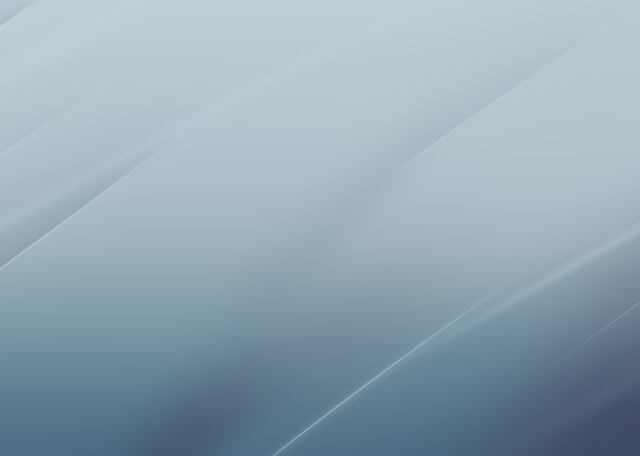
Write a Shadertoy shader that draws this background.

```glsl
// Misty blue-grey backdrop crossed by slanted folds of light.
// A smooth vertical gradient is tinted by soft slanted pools, then each fold
// adds a thin bright crease with a shaded upper side and a lit lower side.

const float ASPECT = 1.407;
const float CREASE_WIDTH = 0.0014;
const float GRADIENT_BLUR = 0.095;
const vec3 SHADE = vec3(0.38, 0.47, 0.55);
const vec3 LIGHT = vec3(0.81, 0.88, 0.91);
const vec3 VIOLET = vec3(0.24, 0.26, 0.37);
const vec3 TEAL = vec3(0.33, 0.49, 0.57);
const vec3 WARM_GREY = vec3(0.72, 0.76, 0.80);
const vec3 SLATE = vec3(0.36, 0.43, 0.51);

// Evenly spaced colours from the bottom to the top.
const vec3 SKY[7] = vec3[7](
    vec3(0.27, 0.41, 0.50), vec3(0.385, 0.515, 0.59), vec3(0.52, 0.63, 0.675),
    vec3(0.645, 0.72, 0.76), vec3(0.695, 0.765, 0.80), vec3(0.71, 0.785, 0.815),
    vec3(0.75, 0.815, 0.845));

vec3 skyGradient(float y) {
    vec3 sum = vec3(0.0);
    float total = 0.0;
    for (int i = 0; i < 7; i++) {
        float k = (y - float(i) / 6.0) / GRADIENT_BLUR;
        float weight = exp(-0.5 * k * k);
        sum += weight * SKY[i];
        total += weight;
    }
    return sum / total;
}

// Soft elliptical pool; radius.x runs along the slant, radius.y across it.
float pool(vec2 uv, vec2 center, vec2 radius, float angle) {
    vec2 q = (uv - center) * vec2(ASPECT, 1.0);
    float c = cos(angle), s = sin(angle);
    q = vec2(c * q.x + s * q.y, c * q.y - s * q.x) / radius;
    return exp(-dot(q, q));
}

// Returns position along a bowed line (x) and signed height above it (y).
vec2 along(vec2 uv, vec2 a, vec2 b, float bow) {
    float t = (uv.x - a.x) / (b.x - a.x);
    float lineY = mix(a.y, b.y, t) + 4.0 * bow * t * (1.0 - t);
    float slope = (b.y - a.y) / ((b.x - a.x) * ASPECT);
    return vec2(t, (uv.y - lineY) * inversesqrt(1.0 + slope * slope));
}

// look: crease strength, shade above, light below, reach of both sides.
vec3 fold(vec3 color, vec2 uv, vec2 a, vec2 b, float bow, vec4 look) {
    vec2 f = along(uv, a, b, bow);
    float fade = smoothstep(0.0, 0.2, f.x) * (1.0 - smoothstep(0.35, 1.0, f.x));
    // The side step softens toward the far end, where the fold dissolves.
    float soft = CREASE_WIDTH + 0.03 * smoothstep(0.4, 1.0, f.x);
    float above = smoothstep(-soft, soft, f.y);
    float reach = exp(-abs(f.y) / look.w) * fade;
    color = mix(color, SHADE, look.y * above * reach);
    color = mix(color, LIGHT, look.z * (1.0 - above) * reach);
    float k = f.y / CREASE_WIDTH;
    return mix(color, LIGHT, look.x * fade * exp(-0.7 * k * k));
}

// Blurred ridge of light without a hard crease.
vec3 ridge(vec3 color, vec2 uv, vec2 a, vec2 b, float bow, float width, float strength) {
    vec2 f = along(uv, a, b, bow);
    float fade = smoothstep(0.0, 0.15, f.x) * (1.0 - smoothstep(0.35, 1.0, f.x));
    float k = f.y / width;
    return mix(color, LIGHT, strength * fade * exp(-k * k));
}

void mainImage(out vec4 fragColor, in vec2 fragCoord) {
    vec2 uv = fragCoord / iResolution.xy;
    vec3 color = skyGradient(uv.y);

    // Broad colour pools
    color = mix(color, WARM_GREY, 0.55 * pool(uv, vec2(0.90, 0.72), vec2(0.55, 0.25), 0.6));
    color = mix(color, SLATE, 0.28 * pool(uv, vec2(0.52, 0.22), vec2(0.30, 0.13), 0.65));
    color = mix(color, VIOLET, 0.46 * pool(uv, vec2(0.28, 0.01), vec2(0.23, 0.10), 0.75));
    color = mix(color, VIOLET, 0.82 * pool(uv, vec2(0.98, 0.05), vec2(0.40, 0.22), 0.6));
    color = mix(color, SLATE, 0.30 * pool(uv, vec2(1.04, 0.40), vec2(0.28, 0.12), 0.6));
    color = mix(color, TEAL, 0.35 * pool(uv, vec2(0.39, 0.03), vec2(0.12, 0.04), 0.65));
    color = mix(color, TEAL, 0.30 * pool(uv, vec2(0.68, 0.18), vec2(0.25, 0.08), 0.6));

    // Curved valley that widens toward the lower left
    vec2 valley = along(uv, vec2(0.26, 0.05), vec2(0.66, 0.665), 0.03);
    float spread = mix(0.10, 0.04, clamp(valley.x, 0.0, 1.0));
    float valleyFade = smoothstep(-0.1, 0.35, valley.x) * (1.0 - smoothstep(0.75, 1.2, valley.x));
    float dip = (valley.y - 0.35 * spread) / spread;
    color = mix(color, SHADE, 0.13 * valleyFade * exp(-dip * dip));

    // Soft ridges
    color = ridge(color, uv, vec2(-0.10, 0.76), vec2(0.40, 1.13), 0.0, 0.030, 0.18);
    color = ridge(color, uv, vec2(-0.15, 0.385), vec2(0.85, 1.11), 0.025, 0.016, 0.20);
    color = ridge(color, uv, vec2(1.10, 0.58), vec2(0.56, 0.15), 0.0, 0.011, 0.22);
    color = ridge(color, uv, vec2(1.10, 0.256), vec2(0.70, -0.064), 0.0, 0.025, 0.06);
    color = ridge(color, uv, vec2(0.36, -0.075), vec2(0.92, 0.495), 0.015, 0.011, 0.12);

    // Creased folds
    color = fold(color, uv, vec2(-0.10, 0.845), vec2(0.15, 1.085), 0.0, vec4(0.40, 0.22, 0.10, 0.04));
    color = fold(color, uv, vec2(-0.10, 0.566), vec2(0.22, 0.864), 0.0, vec4(0.32, 0.06, 0.06, 0.03));
    color = fold(color, uv, vec2(-0.10, 0.307), vec2(0.38, 0.803), 0.0, vec4(0.52, 0.26, 0.10, 0.06));
    color = fold(color, uv, vec2(0.59, 0.595), vec2(1.05, 1.03), 0.01, vec4(0.28, 0.11, 0.05, 0.06));
    color = fold(color, uv, vec2(0.36, -0.075), vec2(0.89, 0.467), 0.015, vec4(0.45, 0.04, 0.04, 0.04));
    color = fold(color, uv, vec2(1.10, 0.438), vec2(0.83, 0.165), 0.0, vec4(0.20, 0.03, 0.03, 0.03));

    fragColor = vec4(clamp(color, 0.0, 1.0), 1.0);
}
```
